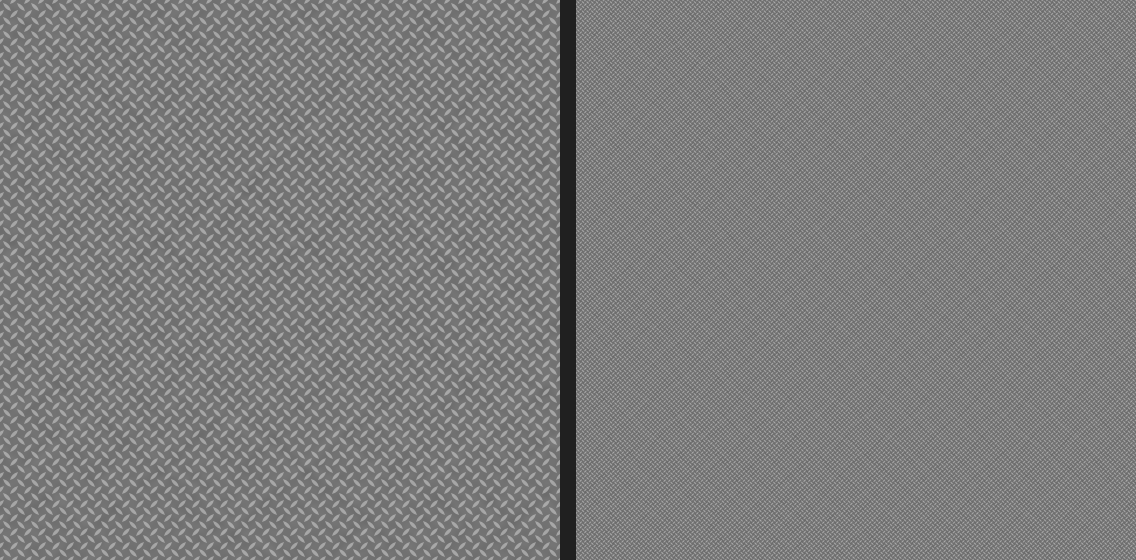
Left: one tile. Right: repeated 3 by 3.
Write a Shadertoy shader that draws this texture.

```glsl
const float TAU = 6.2831853;

// Signed distance to a pointed lens lying along the given direction
float lens(vec2 p, vec2 dir, float halfLength, float halfWidth) {
    float radius = (halfLength * halfLength + halfWidth * halfWidth) / (2.0 * halfWidth);
    float along = dot(p, dir);
    float across = abs(dot(p, vec2(-dir.y, dir.x)));
    return length(vec2(across + radius - halfWidth, along)) - radius;
}

// Layered sines with whole frequencies, so the mottling wraps
float mottling(vec2 uv) {
    vec2 q = uv * TAU;
    float sum = 0.0;
    for (int i = 1; i <= 6; i++) {
        float f = float(i);
        vec2 wave = vec2(3.0 + 4.0 * f, 2.0 + 5.0 * f);
        vec2 bend = 0.9 * sin(q.yx * (2.0 + f) + f * vec2(1.7, 2.9));
        sum += sin(q.x * wave.x + bend.x + f * 2.1)
             * sin(q.y * wave.y + bend.y + f * 4.3);
    }
    return sum / 6.0;
}

// Centred coordinates in a repeating unit cell
vec2 cell(vec2 p) {
    return fract(p + 0.5) - 0.5;
}

void mainImage(out vec4 fragColor, in vec2 fragCoord) {
    vec2 uv = fragCoord / iResolution.xy;
    vec2 p = uv * 40.0;
    float pixel = 40.0 / iResolution.y;

    // Two interleaved grids of raised treads, leaning opposite ways
    float rising = lens(cell(p), vec2(0.70711, 0.70711), 0.37, 0.122);
    float falling = lens(cell(p + 0.5), vec2(0.70711, -0.70711), 0.37, 0.122);
    float tread = clamp(0.5 - min(rising, falling) / pixel, 0.0, 1.0);

    // Flat steel with faint stains, under lighter treads
    float stain = mottling(uv);
    vec3 plate = vec3(0.447) + 0.035 * stain;
    vec3 treadColor = vec3(0.65) + 0.02 * stain;
    fragColor = vec4(mix(plate, treadColor, tread), 1.0);
}
```
